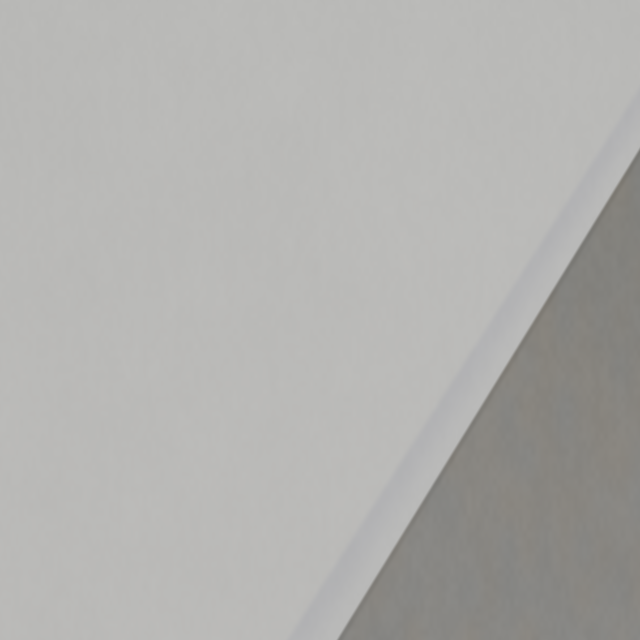
Reproduce this texture procedurally as a Shadertoy shader.

```glsl
float hash(vec2 p) {
    return fract(sin(dot(p, vec2(127.1, 311.7))) * 43758.5453);
}

float valueNoise(vec2 p) {
    vec2 cell = floor(p);
    vec2 f = fract(p);
    f = f * f * (3.0 - 2.0 * f);
    float low = mix(hash(cell), hash(cell + vec2(1.0, 0.0)), f.x);
    float high = mix(hash(cell + vec2(0.0, 1.0)), hash(cell + vec2(1.0)), f.x);
    return mix(low, high, f.y);
}

// Centred grain, stretched vertically, with broad mottling
float grain(vec2 p) {
    float fine = valueNoise(p * vec2(150.0, 85.0)) - 0.5;
    float streak = valueNoise(p * vec2(75.0, 24.0) + 17.0) - 0.5;
    float mottle = valueNoise(p * 9.0 + 41.0) - 0.5;
    return 0.45 * fine + 0.35 * streak + 0.3 * mottle;
}

// Signed distance to the line a-b, positive on its right
float lineSide(vec2 p, vec2 a, vec2 b) {
    vec2 dir = normalize(b - a);
    return dot(p - a, vec2(dir.y, -dir.x));
}

float softStep(float d, float width) {
    return smoothstep(-width, width, d);
}

vec3 wallColor(vec2 p) {
    vec3 col = mix(vec3(0.732, 0.730, 0.722), vec3(0.727, 0.727, 0.719), p.y);
    return col + 0.006 * (valueNoise(p * 3.0) - 0.5);
}

// Cool at the crease, paler toward the outer edge
vec3 bevelColor(float across) {
    return mix(vec3(0.697, 0.698, 0.704), vec3(0.727, 0.727, 0.723),
               smoothstep(0.1, 0.9, across));
}

vec3 shadeColor(vec2 p) {
    vec3 col = mix(vec3(0.535, 0.528, 0.512), vec3(0.515, 0.508, 0.488),
                   smoothstep(0.1, 0.75, p.y));
    float tint = valueNoise(p * vec2(34.0, 14.0) + 63.0) - 0.5;
    return col + tint * vec3(0.014, 0.0, -0.016);
}

void mainImage(out vec4 fragColor, in vec2 fragCoord) {
    vec2 uv = fragCoord / iResolution.xy;
    float pixel = 1.0 / min(iResolution.x, iResolution.y);

    float crease = lineSide(uv, vec2(0.449, 0.0), vec2(1.0, 0.863));
    float edge = lineSide(uv, vec2(0.527, 0.0), vec2(1.0, 0.768));
    float across = crease / max(crease - edge, 0.001);

    // Wall, bevelled strip and shaded side
    float shade = softStep(edge, max(0.0028, pixel));
    vec3 col = mix(wallColor(uv), bevelColor(across), softStep(crease, 0.006));
    col = mix(col, shadeColor(uv), shade);

    // Thin dark seam below the edge
    float seam = (edge - 0.004) / 0.004;
    col -= 0.035 * exp(-seam * seam);

    col += grain(uv) * mix(0.014, 0.030, shade);
    fragColor = vec4(col, 1.0);
}
```
